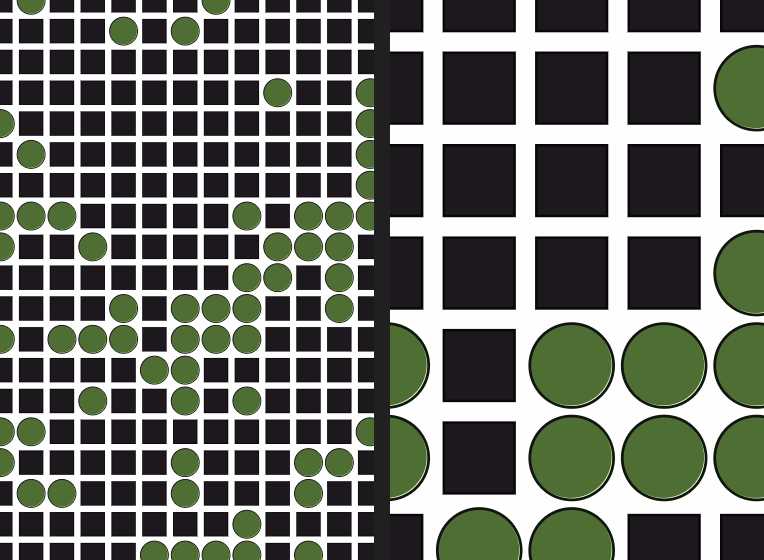
Left, the full canvas; right, a detail of the centre.
This pattern is drawn by a Shadertoy shader. Its source:

```glsl
const float ROWS = 18.17;                // cells over the canvas height
const vec2 GRID_SHIFT = vec2(0.01);      // first cell centre, from the top left
const float SQUARE_HALF = 0.396;
const float SQUARE_BORDER = 0.026;
const float RING_RADIUS = 0.453;
const float RING_HALF_WIDTH = 0.015;
const float FILL_RADIUS = 0.442;
const vec2 FILL_SHIFT = vec2(-0.010);    // leaves a pale sliver at lower right
const float BASE_CHANCE = 0.18;          // stray discs
const float TRAIL_CHANCE = 0.93;         // discs along the trails
const vec2 QUIET_CENTRE = vec2(5.0, 5.0);
const uint SEED = 71u;

const vec3 PAPER = vec3(0.995);
const vec3 INK = vec3(0.108, 0.094, 0.118);
const vec3 BORDER = vec3(0.03, 0.025, 0.03);
const vec3 GREEN = vec3(0.31, 0.43, 0.20);
const vec3 RING = vec3(0.06, 0.09, 0.04);

float hash(uvec2 cell) {
    uint h = cell.x * 1597334677u ^ cell.y * 3812015801u ^ SEED * 2654435769u;
    h = (h ^ (h >> 16)) * 2146121005u;
    h = (h ^ (h >> 15)) * 2221713035u;
    h ^= h >> 16;
    return float(h >> 8) / 16777216.0;
}

float segmentDistance(vec2 p, vec2 a, vec2 b) {
    vec2 ab = b - a;
    return length(p - a - ab * clamp(dot(p - a, ab) / dot(ab, ab), 0.0, 1.0));
}

float boxDistance(vec2 p, float halfSize) {
    vec2 q = abs(p) - halfSize;
    return length(max(q, 0.0)) + min(max(q.x, q.y), 0.0);
}

float coverage(float distance, float pixel) {
    return clamp(0.5 - distance / pixel, 0.0, 1.0);
}

// Discs gather along a few trails and thin out around the quiet centre
float discChance(vec2 cell) {
    float trail = segmentDistance(cell, vec2(12.0, 3.0), vec2(12.0, 7.0));
    trail = min(trail, segmentDistance(cell, vec2(11.0, 7.0), vec2(11.0, 10.0)));
    trail = min(trail, segmentDistance(cell, vec2(9.3, 8.0), vec2(5.0, 13.0)));
    trail = min(trail, segmentDistance(cell, vec2(2.0, 11.0), vec2(4.0, 11.0)));
    trail = min(trail, segmentDistance(cell, vec2(5.0, 18.0), vec2(10.0, 18.0)));
    float quiet = smoothstep(1.5, 5.0, length((cell - QUIET_CENTRE) * vec2(1.2, 0.8)));
    return mix(TRAIL_CHANCE, BASE_CHANCE * quiet, smoothstep(0.45, 1.0, trail));
}

vec3 drawSquare(vec2 p, float pixel) {
    float d = boxDistance(p, SQUARE_HALF);
    vec3 colour = mix(PAPER, BORDER, coverage(d, pixel));
    return mix(colour, INK, coverage(d + SQUARE_BORDER, pixel));
}

vec3 drawDisc(vec2 p, float pixel) {
    float fill = length(p - FILL_SHIFT) - FILL_RADIUS;
    float ring = abs(length(p) - RING_RADIUS) - RING_HALF_WIDTH;
    vec3 colour = mix(PAPER, GREEN, coverage(fill, pixel));
    return mix(colour, RING, coverage(ring, pixel));
}

void mainImage(out vec4 fragColor, in vec2 fragCoord) {
    // Grid counted from the top left, one unit per cell
    float pixel = ROWS / iResolution.y;
    vec2 p = vec2(fragCoord.x, iResolution.y - fragCoord.y) * pixel - GRID_SHIFT;
    vec2 cell = floor(p + 0.5);
    vec2 local = p - cell;

    bool isDisc = hash(uvec2(cell)) < discChance(cell);
    vec3 colour = isDisc ? drawDisc(local, pixel) : drawSquare(local, pixel);
    fragColor = vec4(colour, 1.0);
}
```
